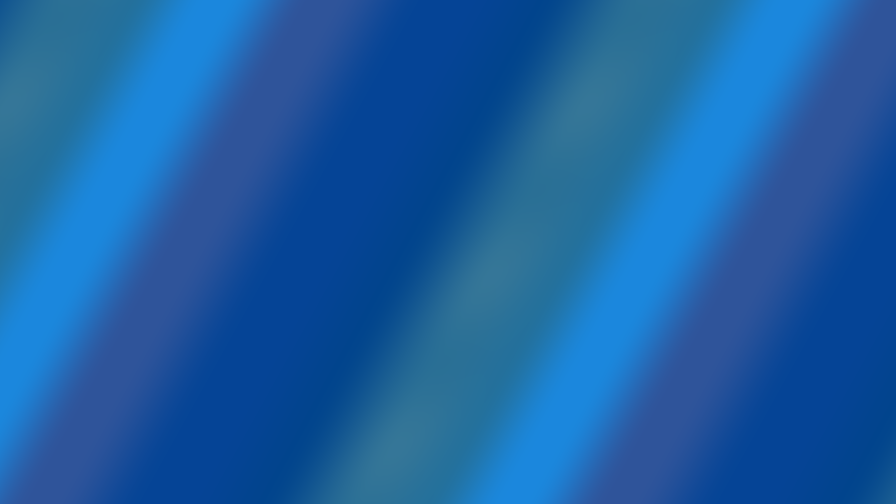
Reproduce this background procedurally as a WebGL 1 fragment shader.

```glsl
precision highp float;

uniform vec2 u_resolution;

// Lengths are in canvas heights
#define BAND_PERIOD 1.146
#define BAND_SLANT 0.556
#define BAND_START -0.127
#define SPOT_PERIOD 0.341
#define SPOT_OFFSET 0.11
#define SPOT_STRENGTH 0.022
#define AZURE vec3(0.105, 0.530, 0.865)
#define VIOLET vec3(0.185, 0.330, 0.605)
#define ROYAL vec3(0.020, 0.268, 0.588)
#define DEEP vec3(0.004, 0.268, 0.550)
#define TEAL vec3(0.186, 0.450, 0.590)
#define SEA vec3(0.137, 0.440, 0.612)

// One full cycle of soft bands, starting and ending on azure
vec3 bandColor(float phase) {
  vec3 color = mix(AZURE, VIOLET, smoothstep(0.02, 0.16, phase));
  color = mix(color, ROYAL, smoothstep(0.20, 0.36, phase));
  color = mix(color, DEEP, smoothstep(0.43, 0.59, phase));
  color = mix(color, TEAL, smoothstep(0.56, 0.74, phase));
  color = mix(color, SEA, smoothstep(0.75, 0.88, phase));
  return mix(color, AZURE, smoothstep(0.85, 0.98, phase));
}

// Faint light pools strung along the teal band
float tealSpots(float phase, float height) {
  float across = (phase - 0.74) / 0.07;
  float along = cos(6.28319 * (height - SPOT_OFFSET) / SPOT_PERIOD);
  return exp(-across * across) * along;
}

void main() {
  vec2 position = gl_FragCoord.xy / u_resolution.y;
  float slanted = position.x - BAND_SLANT * position.y;
  float phase = fract((slanted - BAND_START) / BAND_PERIOD);

  vec3 color = bandColor(phase);
  color += SPOT_STRENGTH * tealSpots(phase, position.y) * vec3(1.0, 0.6, 0.2);
  gl_FragColor = vec4(color, 1.0);
}
```
